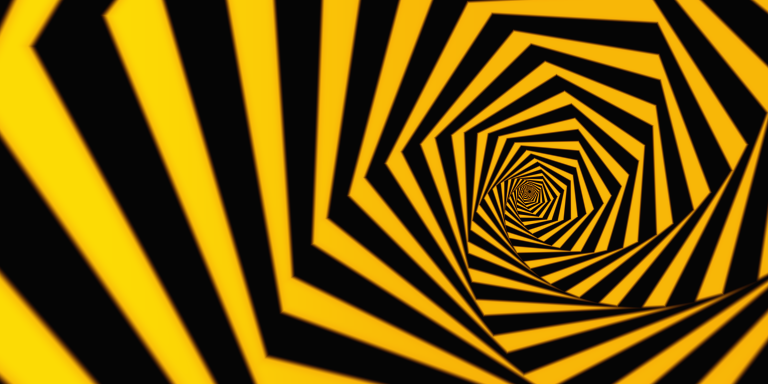
A Shadertoy shader for this background:

```glsl
// Draws a hypnotic log-spiral tunnel of nested yellow and black hexagons.

vec2 rotate(vec2 p, float angle) {
    float c = cos(angle), s = sin(angle);
    return vec2(c * p.x - s * p.y, s * p.x + c * p.y);
}

// Signed distance to the faces of a hexagon with a corner on the x axis
float hexagon(vec2 p, float apothem) {
    p = abs(p);
    return max(p.y, dot(p, vec2(0.8660, 0.5))) - apothem;
}

void mainImage(out vec4 fragColor, in vec2 fragCoord) {
    float pixel = 1.0 / iResolution.y;
    vec2 uv = fragCoord * pixel;
    float aspect = iResolution.x * pixel;
    vec2 p = uv - vec2(0.690 * aspect, 0.5);

    // Stack hexagons from large to small, each one turned and shrunk
    float paint = 0.0;
    float core = 0.0;
    for (int i = -20; i < 46; i++) {
        float k = float(i);
        float yellow = (i & 1) == 0 ? 1.0 : 0.0;
        // Black layers are slightly oversized, which thins the yellow bands
        float size = exp(-0.1045 * k) * mix(1.013, 1.0, yellow);
        vec2 q = rotate(p, 0.1078 * k) / size - vec2(0.0950, 0.0990);
        float d = hexagon(rotate(q, -0.0515), 0.4087) * size;

        float edge = 0.6 * pixel + 0.0038 * size;
        float glow = pixel + 0.018 * size;
        paint = mix(paint, yellow, smoothstep(edge, -edge, d));
        core = mix(core, yellow, smoothstep(glow, -glow, d));
    }

    // Amber edges, orange bands, and brighter band cores toward the left
    float leftLight = mix(0.22, 1.0, smoothstep(0.62, 0.1, uv.x / aspect));
    vec3 band = mix(vec3(0.97, 0.68, 0.03), vec3(0.99, 0.86, 0.02),
                    smoothstep(0.4, 1.0, core) * leftLight);
    vec3 color = vec3(0.02) + (band - 0.02) * pow(vec3(paint), vec3(1.0, 1.3, 1.0));
    fragColor = vec4(color, 1.0);
}
```
